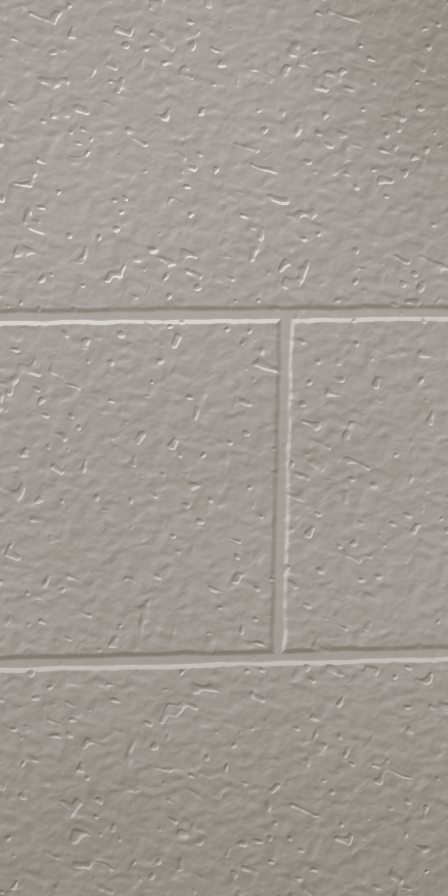
A Shadertoy shader for this texture:

```glsl
const vec3 SHADE_COLOR = vec3(0.53, 0.51, 0.47);
const vec3 LIGHT_COLOR = vec3(0.72, 0.70, 0.68);
const vec3 GLINT_COLOR = vec3(0.93, 0.92, 0.89);
const vec2 LIGHT_DIR = vec2(-0.5, 0.86);
const float COURSE_HEIGHT = 0.767;
const float BLOCK_LENGTH = 1.54;
const float JOINT_INNER = 0.007;
const float JOINT_OUTER = 0.021;
const float JOINT_DEPTH = 0.010;
const float BUMP_DEPTH = 0.0075;
const float GRAIN_DEPTH = 0.0024;
const float PIT_DEPTH = 0.0075;
const float RELIEF = 0.52;
const float SAMPLE_STEP = 0.0025;

float hash(vec2 p) {
    vec3 q = fract(vec3(p.xyx) * 0.1031);
    q += dot(q, q.yzx + 33.33);
    return fract((q.x + q.y) * q.z);
}

float noise(vec2 p) {
    vec2 i = floor(p), f = fract(p);
    f = f * f * (3.0 - 2.0 * f);
    return mix(mix(hash(i), hash(i + vec2(1, 0)), f.x),
               mix(hash(i + vec2(0, 1)), hash(i + vec2(1, 1)), f.x), f.y);
}

// Running bond with slightly converging courses; 1 inside a joint
float jointMask(vec2 p) {
    float course = (p.y - 0.518 - 0.024 * p.x) / (0.774 - 0.014 * p.x);
    float bedDist = abs(fract(course + 0.5) - 0.5) * COURSE_HEIGHT;
    float along = (p.x - 0.62 - 0.018 * course) / BLOCK_LENGTH + 0.5 * floor(course);
    float headDist = abs(fract(along + 0.5) - 0.5) * BLOCK_LENGTH;
    float wobble = 0.004 * (noise(p * 22.0) - 0.5);
    float bed = 1.0 - smoothstep(JOINT_INNER, JOINT_OUTER, bedDist + wobble);
    float head = 1.0 - smoothstep(JOINT_INNER, JOINT_OUTER, headDist + wobble);
    return max(bed, head);
}

// Painted surface: soft bumps, fine grain, clustered pits and grooves
float surfaceHeight(vec2 p) {
    float joint = jointMask(p);
    vec2 q = p + 0.012 * vec2(noise(p * 31.0), noise(p * 31.0 + 50.0));
    q = mat2(0.94, 0.34, -0.34, 0.94) * q;
    float bumps = BUMP_DEPTH * noise(q * vec2(48.0, 66.0));
    float grain = GRAIN_DEPTH * noise(q * vec2(105.0, 125.0) + 20.0);
    float cluster = noise(p * 9.0 + 4.0);
    float pits = smoothstep(0.88 - 0.18 * cluster, 0.97, noise(q * vec2(42.0, 60.0) + 90.0));
    float rough = bumps + grain - PIT_DEPTH * pits;
    return rough * (1.0 - 0.75 * joint) - JOINT_DEPTH * joint;
}

void mainImage(out vec4 fragColor, in vec2 fragCoord) {
    vec2 p = fragCoord / iResolution.x;

    // Slope toward the light
    vec2 e = vec2(SAMPLE_STEP, 0.0);
    vec2 slope = vec2(surfaceHeight(p + e.xy) - surfaceHeight(p - e.xy),
                      surfaceHeight(p + e.yx) - surfaceHeight(p - e.yx)) / (2.0 * SAMPLE_STEP);
    float facing = -dot(slope, LIGHT_DIR);

    // Uneven room light
    vec2 toGlow = (p - vec2(0.25, 1.65)) / vec2(0.65, 0.55);
    float glow = exp(-dot(toGlow, toGlow));
    float corner = smoothstep(0.55, 1.05, p.x) * smoothstep(1.3, 2.0, p.y);
    float ambient = 0.50 + 0.16 * glow - 0.24 * corner;
    ambient -= 0.24 * (1.0 - smoothstep(0.0, 0.75, p.y));
    ambient += 0.06 * (noise(p * 5.0) - 0.5) + 0.08 * jointMask(p);

    // Diffuse relief, then glossy paint
    float tone = ambient + RELIEF * clamp(facing, -1.2, 0.8);
    vec3 color = mix(SHADE_COLOR, LIGHT_COLOR, tone);
    float glint = smoothstep(0.38, 1.0, facing) * (0.25 + 0.5 * glow);
    color = mix(color, GLINT_COLOR, glint);

    fragColor = vec4(clamp(color, 0.0, 1.0), 1.0);
}
```
